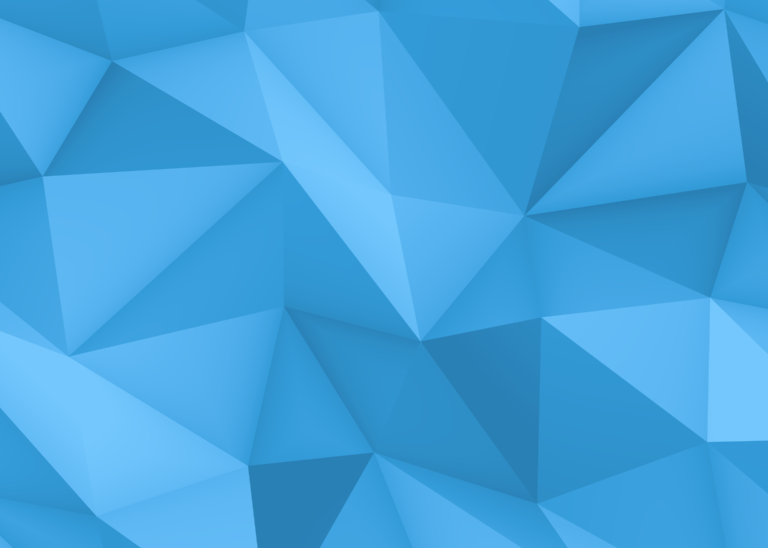
This background is drawn by a Shadertoy shader. Its source:

```glsl
// Faceted low-poly surface in sky blues. An upright, jittered grid is cut into
// triangles, mostly along falling diagonals; each face takes a tone, shaded
// softly between corners and darkened at creases, then mapped to a blue ramp.

const vec2  CELLS_PER_HEIGHT = vec2(3.4, 3.7);
const vec2  GRID_ORIGIN = vec2(21.5, 34.5);
const float JITTER = 0.29;            // largest corner offset, in cells
const float RISING_SHARE = 0.24;      // cells cut along the rising diagonal
const float CORNER_SHADING = 0.24;    // tone change across a face
const float CREASE_DEPTH = 0.22;      // tone lost at the deepest crease
const float CREASE_WIDTH = 0.13;      // falloff of the crease, in cells
const float MEAN_TONE = 0.58;
const float FACE_CONTRAST = 0.66;     // tone range from face to face
const float REGION_CONTRAST = 0.19;   // broad drift between light and dark
const vec2  REGION_WAVE = vec2(1.3, -0.9);
const vec2  TONE_STEP = vec2(0.7549, 0.5698);  // spreads tones evenly
const float TWIN_STEP = 0.31;         // tone step between halves of a cell

// Ramp from shadow to light, with the tone at which each blue is reached.
const vec3 BLUES[6] = vec3[6](
    vec3(0.16, 0.50, 0.71), vec3(0.18, 0.56, 0.78), vec3(0.20, 0.61, 0.85),
    vec3(0.29, 0.67, 0.91), vec3(0.38, 0.73, 0.96), vec3(0.45, 0.78, 0.99));
const float STOPS[6] = float[6](0.06, 0.215, 0.43, 0.635, 0.82, 0.96);

float hash(vec2 p) {
    vec3 q = fract(p.xyx * vec3(0.1031, 0.1030, 0.0973));
    q += dot(q, q.yzx + 33.33);
    return fract((q.x + q.y) * q.z);
}

float cross2(vec2 a, vec2 b) { return a.x * b.y - a.y * b.x; }

vec2 corner(vec2 id) {
    vec2 offset = vec2(hash(id), hash(id + 57.0)) * 2.0 - 1.0;
    return id + JITTER * offset;
}

vec3 blueRamp(float tone) {
    vec3 color = BLUES[0];
    for (int i = 1; i < 6; i++) {
        float t = (tone - STOPS[i - 1]) / (STOPS[i] - STOPS[i - 1]);
        color = mix(color, BLUES[i], clamp(t, 0.0, 1.0));
    }
    return color;
}

// Shadow gathered along the edge between two corners.
float crease(vec2 idA, vec2 idB, float dist) {
    float depth = smoothstep(0.4, 1.0, hash(idA + idB + 113.0));
    return depth * exp(-max(dist, 0.0) / CREASE_WIDTH);
}

// Colour of one counterclockwise face, premultiplied by coverage in w.
vec4 face(vec2 p, vec2 idA, vec2 idB, vec2 idC, float baseTone, float pixel) {
    vec2 a = corner(idA), b = corner(idB), c = corner(idC);
    vec3 area = vec3(cross2(c - b, p - b), cross2(a - c, p - c), cross2(b - a, p - a));
    vec3 dist = area / vec3(length(c - b), length(a - c), length(b - a));
    float inside = min(dist.x, min(dist.y, dist.z));
    float coverage = clamp(inside / pixel + 0.5, 0.0, 1.0);
    if (coverage <= 0.0) return vec4(0.0);

    // Smooth light interpolated between the corners
    vec3 weights = area / cross2(b - a, c - a);
    vec3 light = vec3(hash(idA + 211.0), hash(idB + 211.0), hash(idC + 211.0));
    float tone = baseTone + CORNER_SHADING * (dot(weights, light) - 0.5);

    float shadow = max(crease(idB, idC, dist.x),
                   max(crease(idC, idA, dist.y), crease(idA, idB, dist.z)));
    return vec4(blueRamp(tone - CREASE_DEPTH * shadow), 1.0) * coverage;
}

// Both faces of one cell, cut along a diagonal that lies inside it.
vec4 cellFaces(vec2 p, vec2 id, float pixel) {
    vec2 idB = id + vec2(1.0, 0.0), idC = id + 1.0, idD = id + vec2(0.0, 1.0);
    vec2 a = corner(id), b = corner(idB), c = corner(idC), d = corner(idD);
    bool risingFits = cross2(c - a, b - a) < 0.0 && cross2(c - a, d - a) > 0.0;
    bool fallingFits = cross2(d - b, a - b) > 0.0 && cross2(d - b, c - b) < 0.0;
    bool rising = risingFits && (!fallingFits || hash(id + 307.0) < RISING_SHARE);

    // Evenly spread face tones over a broad drift
    float region = cos(dot(id + 0.5 - GRID_ORIGIN, REGION_WAVE) + 0.3);
    float drift = MEAN_TONE + REGION_CONTRAST * region;
    float spread = fract(dot(id, TONE_STEP));
    float tone = drift + FACE_CONTRAST * (spread - 0.5);
    float twin = drift + FACE_CONTRAST * (fract(spread + TWIN_STEP) - 0.5);
    if (rising)
        return face(p, id, idB, idC, tone, pixel) + face(p, id, idC, idD, twin, pixel);
    return face(p, idB, idC, idD, tone, pixel) + face(p, idB, idD, id, twin, pixel);
}

void mainImage(out vec4 fragColor, in vec2 fragCoord) {
    float pixel = CELLS_PER_HEIGHT.y / iResolution.y;
    vec2 p = fragCoord / iResolution.y * CELLS_PER_HEIGHT + GRID_ORIGIN;

    // Blend the faces of nearby cells by their coverage
    vec4 sum = vec4(0.0);
    for (int y = -1; y <= 1; y++)
        for (int x = -1; x <= 1; x++)
            sum += cellFaces(p, floor(p) + vec2(x, y), pixel * 1.3);
    fragColor = vec4(sum.rgb / max(sum.w, 0.001), 1.0);
}
```
